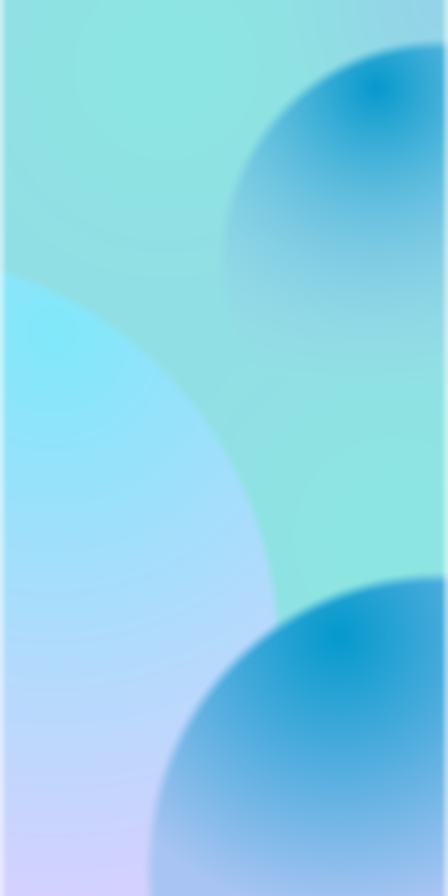
Write a WebGL 1 fragment shader that draws this background.

```glsl
precision highp float;
// Soft overlapping discs in cyan, lavender and blue on a mint background.

uniform vec2 u_resolution;

// Coverage of a disc with a softly blurred rim.
float softDisc(vec2 p, vec2 center, float radius, float blur) {
  return 1.0 - smoothstep(-blur, blur, length(p - center) - radius);
}

// Linear falloff: 0 at the focus, 1 at the given reach.
float radial(vec2 p, vec2 focus, float reach) {
  return clamp(length(p - focus) / reach, 0.0, 1.0);
}

void main() {
  // The canvas spans 1 unit across and 2 units up.
  vec2 p = gl_FragCoord.xy / u_resolution * vec2(1.0, 2.0);
  vec3 deepBlue = vec3(0.02, 0.60, 0.80);

  // Mint ground with two greener glows and a bluish top right corner.
  vec3 color = vec3(0.565, 0.875, 0.895);
  vec3 mint = vec3(0.55, 0.90, 0.88);
  color = mix(color, mint, 1.0 - smoothstep(0.0, 0.55, length(p - vec2(0.37, 1.85))));
  color = mix(color, mint, 1.0 - smoothstep(0.0, 0.60, length(p - vec2(0.88, 0.80))));
  color = mix(color, vec3(0.58, 0.83, 0.91), 1.0 - smoothstep(0.0, 0.42, length(p - vec2(1.0, 2.0))));

  // Upper right disc, dissolving into the ground away from its focus.
  float fade = radial(p, vec2(0.84, 1.805), 0.68);
  vec3 upperFill = mix(deepBlue, vec3(0.70, 0.78, 0.95), fade);
  color = mix(color, upperFill, (1.0 - fade) * softDisc(p, vec2(0.984, 1.414), 0.487, 0.018));

  // Large left disc, cyan to lavender.
  vec3 leftFill = mix(vec3(0.50, 0.91, 0.98), vec3(0.83, 0.82, 0.995), radial(p, vec2(0.117, 1.258), 1.25));
  color = mix(color, leftFill, softDisc(p, vec2(-0.263, 0.552), 0.883, 0.015));

  // Lower right disc, deep blue to periwinkle.
  vec3 lowerFill = mix(deepBlue, vec3(0.66, 0.77, 0.95), radial(p, vec2(0.755, 0.581), 0.62));
  color = mix(color, lowerFill, softDisc(p, vec2(0.984, 0.06), 0.651, 0.018));

  // Pale haze along the left and right borders.
  float border = min(p.x, 1.0 - p.x);
  color = mix(color, vec3(1.0), 0.5 * (1.0 - smoothstep(0.0, 0.018, border)));

  gl_FragColor = vec4(color, 1.0);
}
```
